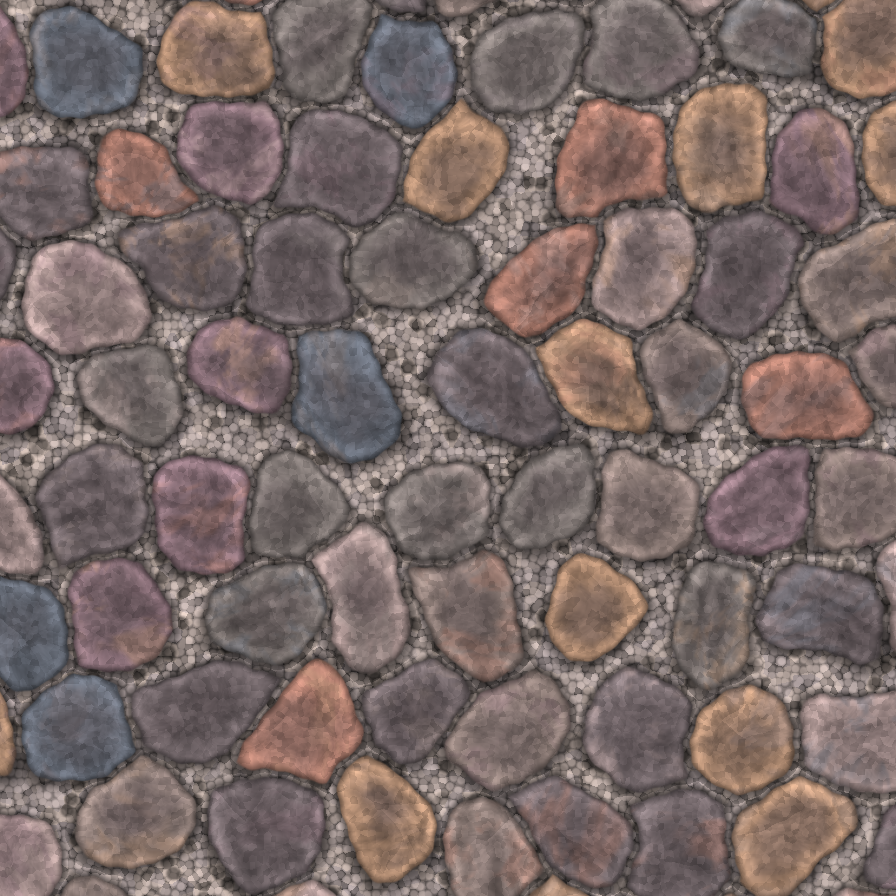
Reproduce this texture procedurally as a Shadertoy shader.

```glsl
vec3 hash3(vec2 p) {
    vec3 q = fract(p.xyx * vec3(.1031, .1030, .0973));
    q += dot(q, q.yxz + 33.33);
    return fract((q.xxy + q.yzz) * q.zyx);
}

mat2 turn(float angle) {
    float c = cos(angle), s = sin(angle);
    return mat2(c, s, -s, c);
}

// Layered sines, roughly -1 to 1
float mottle(vec2 p) {
    float sum = 0., amp = .55;
    for (int i = 0; i < 5; i++) {
        p = turn(.9) * p * 1.75 + .7 * sin(p.yx + float(i) * 2.1);
        sum += amp * sin(p.x) * sin(p.y + 1.);
        amp *= .72;
    }
    return sum;
}

// Cellular noise: x = distance to the grain centre, y = grain value
vec2 grains(vec2 p) {
    vec2 cell = floor(p), best = vec2(9., 0.);
    for (int y = -1; y <= 1; y++)
    for (int x = -1; x <= 1; x++) {
        vec2 c = cell + vec2(x, y);
        vec3 h = hash3(c + 71.);
        float d = length(c + .1 + .8 * h.xy - p);
        if (d < best.x) best = vec2(d, h.z);
    }
    return best;
}

// Signed distance to one rounded, wobbly pebble; local = position in its unit frame
float pebble(vec2 offset, vec3 h, vec3 k, out vec2 local) {
    float size = mix(.39, .55, sqrt(h.z));
    float stretch = mix(1., 1.32, k.x * k.x);
    vec2 radii = size * vec2(stretch, 1. / stretch);
    local = turn(k.y * 6.28) * offset / radii;
    float a = atan(local.y, local.x);
    float power = mix(2., 3.2, k.z);
    vec2 v = pow(abs(local) + 1e-4, vec2(power));
    float r = pow(v.x + v.y, 1. / power);
    r *= 1. + .07 * sin(2. * a + h.x * 40.) * k.z + .06 * sin(3. * a + h.y * 40.);
    return (r - 1.) * radii.y;
}

vec3 mortarColor(vec2 p) {
    vec2 fine = grains(p * 15.), coarse = grains(p * 7.5 + 40.);
    float light = .62 + .42 * fine.y + .16 * coarse.y + .12 * mottle(p * 2.2);
    light -= .30 * smoothstep(.35, .75, fine.x);
    light *= 1. - .42 * smoothstep(.78, .95, coarse.y) * smoothstep(.6, .3, coarse.x);
    vec3 tint = mix(vec3(.70, .645, .645), vec3(.72, .655, .62), coarse.y);
    return tint * light;
}

vec3 stoneColor(vec2 p, vec2 local, vec3 h, vec3 k, float depth) {
    vec3 palette[8] = vec3[8](
        vec3(.43, .40, .39), vec3(.47, .38, .41), vec3(.36, .38, .42), vec3(.62, .49, .40),
        vec3(.50, .44, .42), vec3(.59, .42, .37), vec3(.60, .52, .51), vec3(.40, .36, .37));
    vec3 base = palette[int(k.z * 7.99)];
    vec3 accent = palette[int(fract(k.z * 37. + h.x) * 7.99)];
    float blotch = mottle(p * 2.3 + h.xy * 30.);
    vec3 col = mix(base, accent, .45 * smoothstep(-.1, .7, blotch));

    // Worn dark heart inside a paler rim
    float heart = smoothstep(.85, .2, length(local) + .35 * blotch);
    col = mix(col, vec3(.32, .28, .29), heart * mix(.15, .6, h.y));
    col *= 1. + .16 * smoothstep(.16, .05, depth);

    // Facets, veins and surface grain
    vec2 facet = grains(local * 1.6 + h.xy * 50.);
    vec2 speck = grains(p * 17. + 9.);
    float vein = sin(local.y * 13. + 2.5 * blotch + local.x * 2.);
    col *= 1. + .16 * (facet.y - .5) + .07 * vein * step(.6, h.x);
    col *= 1. + .20 * (speck.y - .5) + .13 * mottle(p * 7.);
    return col;
}

void mainImage(out vec4 fragColor, in vec2 fragCoord) {
    vec2 p = fragCoord / iResolution.y * 8. + 16.;
    float pixel = 8. / iResolution.y;
    vec2 warped = p + .025 * sin(p.yx * 7. + 2. * sin(p * 3.)) + .008 * sin(p.yx * 29.);

    // Nearest and second nearest pebble on a staggered, jittered grid
    float first = 9., second = 9.;
    vec2 local = vec2(0.), offset = vec2(0.);
    vec3 shape = vec3(0.), kind = vec3(0.);
    for (int y = -2; y <= 2; y++)
    for (int x = -2; x <= 2; x++) {
        vec2 c = floor(p) + vec2(x, y);
        vec3 h = hash3(c), k = hash3(c + 137.);
        vec2 centre = c + .5 + .48 * (h.xy - .5);
        centre.x += .5 * mod(c.y, 2.) - .25;
        vec2 q;
        float d = pebble(warped - centre, h, k, q);
        if (d < first) {
            second = first;
            first = d;
            local = q;
            offset = warped - centre;
            shape = h;
            kind = k;
        } else second = min(second, d);
    }

    // Depth inside the stone, rounded where neighbours crowd
    float inside = -first, crowd = .5 * (second - first) - .025;
    float blend = max(.08 - abs(inside - crowd), 0.) / .08;
    float depth = min(inside, crowd) - .02 * blend * blend;

    // Mortar with contact shadow, heavier below the stones
    vec3 mortar = mortarColor(p);
    float reach = .07 + .06 * smoothstep(.2, -.4, offset.y);
    mortar *= mix(.50, 1., smoothstep(-.01, reach, -depth));

    // Stone lit softly from the upper left
    vec3 stone = stoneColor(p, local, shape, kind, depth);
    stone *= 1.03 + .20 * dot(offset, vec2(-.45, .8));
    stone *= mix(.58, 1., smoothstep(-.01, .055, depth));

    float cover = smoothstep(-pixel, pixel, depth);
    fragColor = vec4(clamp(mix(mortar, stone, cover), 0., 1.), 1.);
}
```
